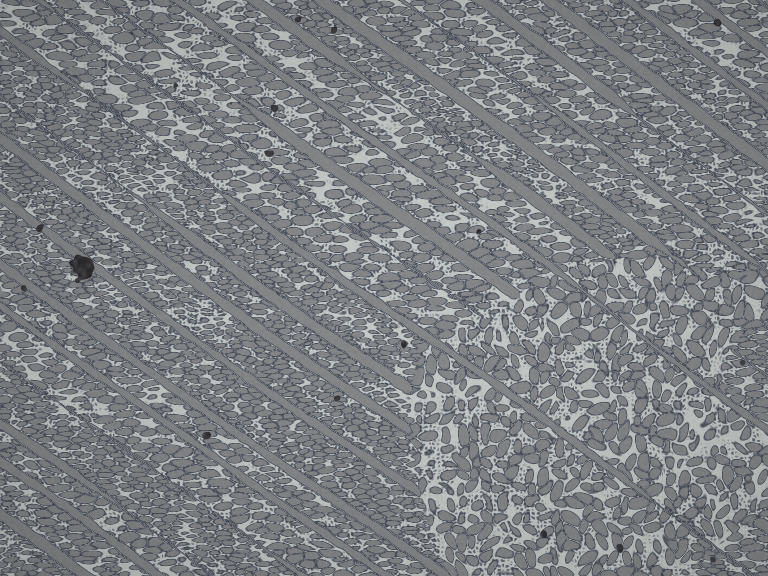
Reproduce this texture procedurally as a Shadertoy shader.

```glsl
#define TRUNK_ANGLE 0.63
#define ARM_ANGLE 0.22
#define LANE_WIDTH 0.076
#define TRUNK_HALF 0.0085
#define ARM_CELL vec2(0.0185, 0.031)
#define LOOSE_CELL 0.024
#define SPECK_CELL 0.0075
#define RIM_HALF 0.0008
#define METAL vec3(0.505, 0.51, 0.515)
#define RIM vec3(0.23, 0.245, 0.30)
#define MATRIX vec3(0.74, 0.76, 0.75)
#define PORE vec3(0.15, 0.15, 0.16)

vec2 hash2(vec2 p) {
    vec3 a = fract(p.xyx * vec3(0.1031, 0.1030, 0.0973));
    a += dot(a, a.yzx + 33.33);
    return fract((a.xx + a.yz) * a.zy);
}

float noise(vec2 p) {
    vec2 i = floor(p), f = fract(p);
    f = f * f * (3.0 - 2.0 * f);
    vec2 e = vec2(0.0, 1.0);
    return mix(mix(hash2(i).x, hash2(i + e.yx).x, f.x),
               mix(hash2(i + e.xy).x, hash2(i + e.yy).x, f.x), f.y);
}

float smoothMax(float a, float b, float k) {
    float h = max(k - abs(a - b), 0.0) / k;
    return max(a, b) + h * h * k * 0.25;
}

vec2 direction(float angle) { return vec2(cos(angle), sin(angle)); }

// Signed distance, in cells, to packed oval grains; negative inside
float grains(vec2 q, float stretch, float spread, float gap) {
    vec2 cell = floor(q);
    float nearest = 9.0, second = 9.0;
    for (int y = -2; y <= 2; y++)
    for (int x = -2; x <= 2; x++) {
        vec2 id = cell + vec2(x, y);
        vec2 jitter = hash2(id), shape = hash2(id + 71.7);
        vec2 o = q - id - 0.5 - 0.65 * (jitter - 0.5);
        vec2 axis = direction(spread * (shape.x - 0.5));
        o = vec2(dot(o, axis) / stretch, dot(o, vec2(-axis.y, axis.x)) * stretch);
        float d = length(o) - mix(0.38, 0.62, shape.y);
        second = min(second, max(nearest, d));
        nearest = min(nearest, d);
    }
    return smoothMax(nearest + gap * 0.5, gap - 0.5 * (second - nearest), 0.15);
}

float coverage(float d, float pixel) { return clamp(0.5 - d / pixel, 0.0, 1.0); }

void mainImage(out vec4 fragColor, in vec2 fragCoord) {
    float pixel = 1.0 / iResolution.y;
    vec2 p = fragCoord * pixel;
    vec2 trunkDir = direction(-TRUNK_ANGLE), armDir = direction(ARM_ANGLE);
    float along = dot(p, trunkDir);
    float across = dot(p, vec2(-trunkDir.y, trunkDir.x));
    across += 0.025 * (noise(p * 2.3) - 0.5) + 0.002 * noise(p * 60.0);

    // Region where the parallel order breaks up
    float away = length((p - vec2(1.0, 0.24)) * vec2(0.85, 1.0));
    float loose = 0.30 - away + 0.22 * (noise(p * 6.0) - 0.5);
    loose = smoothstep(-0.012, 0.012, loose);

    // Long trunks, one between each pair of lanes
    float x = across / LANE_WIDTH;
    float trunkId = floor(x + 0.5);
    vec2 trunkRand = hash2(vec2(trunkId, 13.0));
    float offset = x - trunkId - 0.45 * (trunkRand.x - 0.5);
    float laneId = trunkId - step(offset, 0.0);
    float presence = noise(vec2(along * 2.6 + trunkRand.y * 9.0, trunkId * 7.0));
    float halfWidth = TRUNK_HALF * mix(0.6, 1.1, trunkRand.y);
    halfWidth *= smoothstep(0.15, 0.38, presence);
    halfWidth -= 0.013 * loose * step(0.3, trunkRand.y);
    halfWidth += 0.0025 * (noise(vec2(along * 75.0, trunkId * 5.0)) - 0.5);
    float trunk = abs(offset) * LANE_WIDTH - halfWidth;

    // Rows of side arms, and grains lying in all directions
    float patches = smoothstep(0.45, 0.85, 0.6 * noise(p * 16.0) + 0.4 * noise(p * 37.0));
    float gap = mix(0.07, 0.24, patches);
    float laneScale = mix(0.7, 1.15, hash2(vec2(laneId, 5.0)).x);
    mat2 basis = mat2(trunkDir * ARM_CELL.x, armDir * ARM_CELL.y) * laneScale;
    vec2 bent = p + 0.008 * vec2(noise(p * 22.0), noise(p * 22.0 + 40.0));
    float arms = grains(inverse(basis) * bent + laneId * 17.0 + 50.0, 1.1, 2.0, gap);
    float scattered = grains(bent / LOOSE_CELL + 90.0, 1.45, 6.28, gap);
    float d = mix(arms * 0.018 * laneScale, scattered * LOOSE_CELL * 0.85, loose);
    d = min(max(d, 0.0035 - trunk), trunk);

    // Bright matrix with fine dark specks, then metal and its rim
    float speck = grains(p / SPECK_CELL + 30.0, 1.35, 6.28, 0.2) * SPECK_CELL;
    float speckAmount = smoothstep(0.3, 0.6, noise(p * 45.0 + 8.0));
    vec3 color = mix(MATRIX, RIM + 0.06, 0.8 * speckAmount * coverage(speck, pixel));
    color = mix(color, METAL, coverage(d, pixel));
    color = mix(color, RIM, 0.92 * coverage(abs(d - RIM_HALF) - RIM_HALF, pixel));

    // One ragged pore and sparse small pits
    float ragged = noise(p * 90.0) - 0.5;
    float pore = length(p - vec2(0.143, 0.535)) - 0.021 - 0.016 * ragged;
    vec2 pitCell = floor(p / 0.11), pitRand = hash2(pitCell + 3.0);
    vec2 pitCenter = (pitCell + 0.2 + 0.6 * pitRand) * 0.11;
    float pit = length(p - pitCenter) - 0.005 - 0.008 * ragged;
    pit += step(0.16, hash2(pitCell + 60.0).x);
    color = mix(color, PORE + 0.12 * noise(p * 130.0), coverage(min(pore, pit), pixel));

    // Uneven lamp light and faint surface grain
    vec2 c = fragCoord / iResolution.xy - vec2(0.53, 0.5);
    color *= 1.03 - 0.32 * dot(c, c);
    color += 0.03 * (noise(p * 300.0) - 0.5);
    fragColor = vec4(color, 1.0);
}
```
